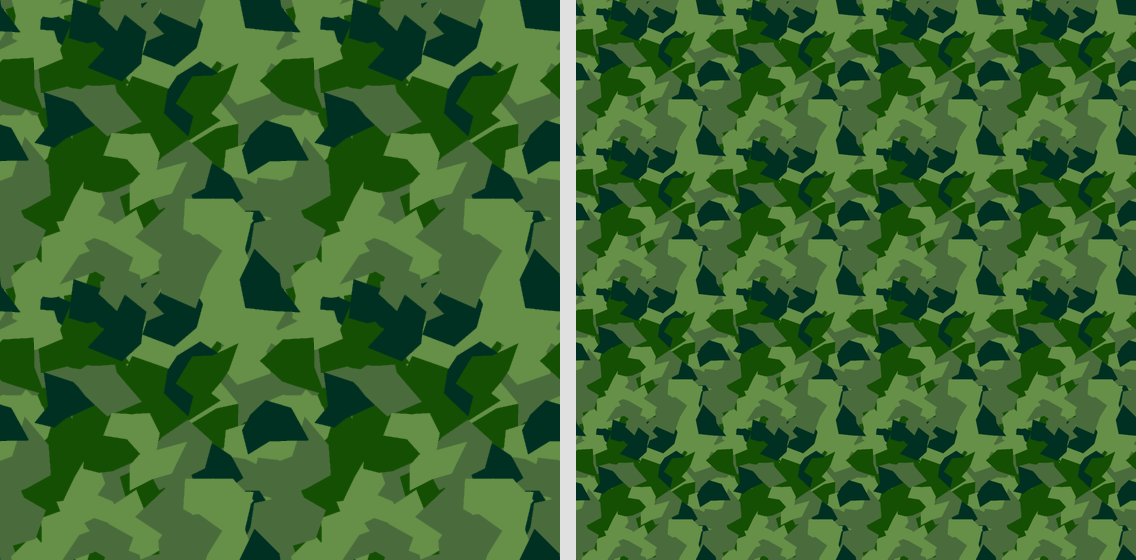
Left, the tile; right, the same tile 2 across and 2 down.
Write a WebGL 2 fragment shader that draws this pattern.

```glsl
#version 300 es
precision highp float;
precision highp int;

uniform vec2 u_resolution;
out vec4 outColor;

const float TAU = 6.28319;
const float REPEATS = 2.0;
const float CORNERS = 7.0;
const int SAMPLES = 3;
const float FILTER_WIDTH = 1.3;

const vec3 LIGHT_GREEN = vec3(0.40, 0.56, 0.28);
const vec3 DARK_GREEN = vec3(0.08, 0.31, 0.01);
const vec3 OLIVE = vec3(0.29, 0.42, 0.23);
const vec3 DEEP_TEAL = vec3(0.00, 0.19, 0.13);

// Random pair in 0..1 for a lattice cell that wraps after count cells
vec2 cellHash(vec2 cell, float count, uint seed) {
    uvec3 v = uvec3(uvec2(mod(cell, count)), seed);
    v = v * 1664525u + 1013904223u;
    v += v.yzx * v.zxy;
    v ^= v >> 16u;
    v += v.yzx * v.zxy;
    return vec2(v.xy >> 8u) / 16777216.0;
}

// Evenly spread rank in 0..1, unique to each cell, for up to 64 cells.
// Shuffles all 64 numbers and steps on until one lies in range.
float cellRank(vec2 cell, float count, uint seed) {
    vec2 wrapped = mod(cell, count);
    uint total = uint(count * count);
    uint n = uint(wrapped.x + wrapped.y * count);
    for (int i = 0; i < 64; i++) {
        for (int k = 0; k < 3; k++) {
            n = (n * (2u * n + 1u) + seed) & 63u;
            n ^= n >> 2u;
        }
        if (n < total) break;
    }
    return (float(n) + 0.5) / float(total);
}

vec2 cellSite(vec2 cell, float count, float jitter, uint seed) {
    return cell + 0.5 + jitter * (cellHash(cell, count, seed) - 0.5);
}

// Corner of a jagged shard, at an even angle and a random reach
vec2 shardCorner(vec2 cell, float count, float index, float spin, uint seed) {
    float k = mod(index, CORNERS);
    float reach = mix(0.22, 1.2, cellHash(cell, count, seed + 1u + uint(k)).x);
    float angle = (k - spin) * TAU / CORNERS;
    return reach * vec2(cos(angle), sin(angle));
}

// Tests the one wedge of the shard that faces the point
bool insideShard(vec2 fromSite, vec2 cell, float count, uint seed) {
    float spin = cellHash(cell, count, seed).y;
    float wedge = floor(atan(fromSite.y, fromSite.x) / TAU * CORNERS + spin);
    vec2 a = shardCorner(cell, count, wedge, spin, seed);
    vec2 b = shardCorner(cell, count, wedge + 1.0, spin, seed);
    vec2 edge = b - a;
    vec2 rel = fromSite - a;
    return edge.x * rel.y - edge.y * rel.x > 0.0;
}

// Broad straight-sided ground patches
vec3 groundLayer(vec2 p, float count, uint seed) {
    vec2 q = p * count;
    vec2 nearest = floor(q);
    float best = 1e5;
    for (int i = 0; i < 9; i++) {
        vec2 cell = floor(q) + vec2(i % 3 - 1, i / 3 - 1);
        float d = distance(q, cellSite(cell, count, 0.85, seed));
        if (d < best) {
            best = d;
            nearest = cell;
        }
    }
    float rank = cellRank(nearest, count, seed);
    return rank < 0.40 ? LIGHT_GREEN : rank < 0.72 ? DARK_GREEN : OLIVE;
}

// Jagged shards in random stacking order over the ground
vec3 shardLayer(vec2 p, float count, uint seed, vec3 ground) {
    vec2 q = p * count;
    vec2 topCell = vec2(0.0);
    float top = -1.0;
    for (int i = 0; i < 9; i++) {
        vec2 cell = floor(q) + vec2(i % 3 - 1, i / 3 - 1);
        float height = cellHash(cell, count, seed + 20u).x;
        vec2 fromSite = q - cellSite(cell, count, 0.6, seed + 30u);
        if (height > top && insideShard(fromSite, cell, count, seed)) {
            top = height;
            topCell = cell;
        }
    }
    if (top < 0.0) return ground;
    float rank = cellRank(topCell, count, seed);
    if (rank < 0.20) return DEEP_TEAL;
    if (rank < 0.47) return DARK_GREEN;
    return rank < 0.78 ? LIGHT_GREEN : OLIVE;
}

void main() {
    // Average a small grid of samples to smooth the edges
    vec3 sum = vec3(0.0);
    for (int i = 0; i < SAMPLES * SAMPLES; i++) {
        vec2 grid = vec2(i % SAMPLES, i / SAMPLES) + 0.5;
        vec2 shift = FILTER_WIDTH * (grid / float(SAMPLES) - 0.5);
        vec2 p = fract((gl_FragCoord.xy + shift) / u_resolution * REPEATS);
        sum += shardLayer(p, 7.0, 7u, groundLayer(p, 5.0, 5u));
    }
    outColor = vec4(sum / float(SAMPLES * SAMPLES), 1.0);
}
```
